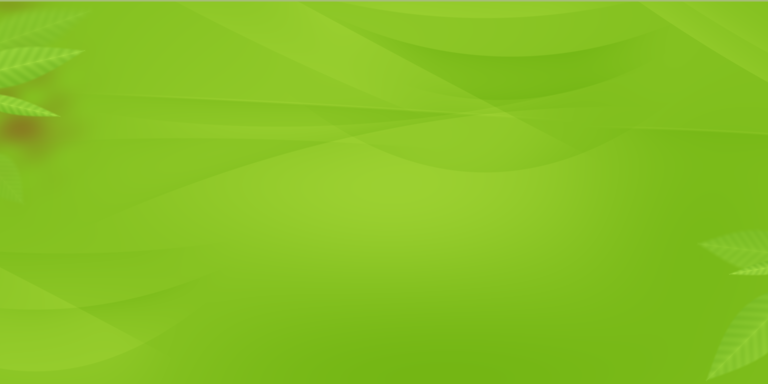
This background is drawn by a Shadertoy shader. Its source:

```glsl
const vec3 DEEP_GREEN = vec3(0.455, 0.715, 0.080);
const vec3 LIME = vec3(0.615, 0.820, 0.195);
const vec3 LEAF_DARK = vec3(0.40, 0.68, 0.10);
const vec3 LEAF_LIGHT = vec3(0.64, 0.86, 0.25);
const vec3 LEAF_PALE = vec3(0.51, 0.77, 0.20);
const vec3 OLIVE = vec3(0.51, 0.56, 0.11);
const vec3 STEM = vec3(0.55, 0.39, 0.14);
const vec3 RULE_GREY = vec3(0.65, 0.74, 0.47);
const float VEIN_COUNT = 11.0;
const float LINE_WIDTH = 0.003;

float pixel;

float glow(vec2 p, vec2 centre, vec2 radius) {
    vec2 q = (p - centre) / radius;
    return exp(-dot(q, q));
}

// Height above the parabola through a, b and c
float aboveArc(vec2 p, vec2 a, vec2 b, vec2 c) {
    float slope = (b.y - a.y) / (b.x - a.x);
    float bend = ((c.y - b.y) / (c.x - b.x) - slope) / (c.x - a.x);
    return p.y - a.y - (p.x - a.x) * (slope + bend * (p.x - b.x));
}

float span(float x, float start, float end) {
    float feather = 0.35 * (end - start);
    return smoothstep(start, start + feather, x)
         * (1.0 - smoothstep(end - feather, end, x));
}

// Translucent sheet: crisp on the arc, fading to one side (sign of fade)
float sheet(vec2 p, vec2 a, vec2 b, vec2 c, float fade) {
    float d = aboveArc(p, a, b, c) * sign(fade);
    float body = smoothstep(-pixel, pixel, d) * exp(-max(d, 0.0) / abs(fade));
    return body * span(p.x, a.x, c.x);
}

float hairline(vec2 p, vec2 a, vec2 b, vec2 c) {
    float d = abs(aboveArc(p, a, b, c));
    return (1.0 - smoothstep(0.0, LINE_WIDTH + pixel, d)) * span(p.x, a.x, c.x);
}

float backdrop(vec2 p) {
    float v = 0.30;
    v += 0.62 * glow(p, vec2(1.02, 0.50), vec2(0.52, 0.23));
    v += 0.30 * glow(p, vec2(1.00, 0.92), vec2(0.75, 0.28));
    v += 0.32 * glow(p, vec2(0.10, 0.10), vec2(0.42, 0.22));
    v += 0.14 * glow(p, vec2(0.45, 0.62), vec2(0.35, 0.25));
    v -= 0.32 * glow(p, vec2(1.15, 0.02), vec2(0.65, 0.20));
    v -= 0.22 * glow(p, vec2(1.80, 0.40), vec2(0.25, 0.28));
    return v;
}

float ribbons(vec2 p) {
    float v = 0.0;
    // Crossing beams
    v += 0.30 * sheet(p, vec2(0.55, 1.12), vec2(1.16, 0.79), vec2(1.60, 0.56), -0.12);
    v += 0.18 * sheet(p, vec2(0.25, 1.11), vec2(0.75, 0.85), vec2(1.20, 0.66), 0.10);
    v += 0.32 * sheet(p, vec2(1.48, 1.13), vec2(1.84, 0.88), vec2(2.25, 0.66), 0.10);
    v += 0.15 * sheet(p, vec2(1.60, 1.12), vec2(1.90, 0.92), vec2(2.30, 0.72), 0.06);
    // Upper bowls
    v += 0.30 * sheet(p, vec2(0.72, 1.04), vec2(1.25, 0.953), vec2(1.74, 1.02), 0.12);
    v -= 0.42 * sheet(p, vec2(0.82, 0.98), vec2(1.30, 0.853), vec2(1.80, 0.96), -0.09);
    v -= 0.22 * sheet(p, vec2(1.02, 0.79), vec2(1.32, 0.740), vec2(1.75, 0.87), 0.05);
    v -= 0.26 * sheet(p, vec2(0.70, 0.80), vec2(1.30, 0.552), vec2(1.78, 0.76), 0.12);
    // Long swooshes across the middle
    v -= 0.28 * sheet(p, vec2(0.14, 0.37), vec2(0.78, 0.610), vec2(1.72, 0.72), 0.06);
    v -= 0.18 * sheet(p, vec2(0.10, 0.63), vec2(0.50, 0.640), vec2(1.15, 0.61), -0.06);
    v -= 0.28 * sheet(p, vec2(0.10, 0.76), vec2(0.78, 0.730), vec2(1.55, 0.68), -0.04);
    v += 0.20 * sheet(p, vec2(0.15, 0.725), vec2(1.00, 0.682), vec2(1.75, 0.84), -0.04);
    v += 0.22 * hairline(p, vec2(0.15, 0.76), vec2(0.78, 0.730), vec2(1.55, 0.68));
    v -= 0.20 * sheet(p, vec2(1.50, 0.67), vec2(1.80, 0.662), vec2(2.25, 0.63), -0.06);
    v += 0.20 * hairline(p, vec2(1.50, 0.67), vec2(1.80, 0.662), vec2(2.25, 0.63));
    // Lower left folds
    v += 0.25 * sheet(p, vec2(-0.25, 0.43), vec2(0.20, 0.20), vec2(0.48, 0.05), -0.12);
    v += 0.22 * sheet(p, vec2(-0.25, 0.14), vec2(0.18, 0.040), vec2(0.58, 0.25), 0.09);
    v -= 0.25 * sheet(p, vec2(-0.15, 0.22), vec2(0.25, 0.205), vec2(0.62, 0.32), -0.05);
    v -= 0.14 * sheet(p, vec2(-0.25, 0.37), vec2(0.20, 0.340), vec2(0.65, 0.38), -0.06);
    return v;
}

// Pointed leaf with a midrib and slanted veins
void leaf(inout vec3 col, vec2 p, vec2 base, vec2 tip, float width, float blur, float opacity) {
    vec2 axis = tip - base;
    float size = length(axis);
    vec2 dir = axis / size;
    vec2 q = p - base;
    float along = dot(q, dir) / size;
    float side = dot(q, vec2(-dir.y, dir.x));
    float t = clamp(along, 0.0, 1.0);
    float d = abs(side) - width * sin(3.14159 * pow(t, 0.8));
    d = max(d, (abs(along - 0.5) - 0.5) * size);
    float veins = 0.5 + 0.5 * sin(6.28318 * VEIN_COUNT * (along - 0.9 * abs(side) / size));
    float rib = exp(-abs(side) / 0.005);
    float light = 0.45 + 0.20 * veins + 0.35 * rib + 0.20 * side / width;
    vec3 tint = mix(LEAF_PALE, mix(LEAF_DARK, LEAF_LIGHT, light), opacity);
    col = mix(col, tint, opacity * (1.0 - smoothstep(-blur - pixel, blur + pixel, d)));
}

void mainImage(out vec4 fragColor, in vec2 fragCoord) {
    vec2 p = fragCoord / iResolution.y;
    pixel = 1.0 / iResolution.y;
    float right = iResolution.x / iResolution.y;
    vec3 col = mix(DEEP_GREEN, LIME, clamp(backdrop(p) + ribbons(p), 0.0, 1.0));

    // Blurred undergrowth
    float mottle = 0.5 + 0.25 * (sin(42.0 * p.x + 27.0 * p.y) + sin(61.0 * p.y - 33.0 * p.x));
    col = mix(col, OLIVE, 0.80 * mottle * glow(p, vec2(0.04, 0.72), vec2(0.13, 0.15)));
    col = mix(col, STEM, 0.55 * glow(p, vec2(0.06, 0.66), vec2(0.09, 0.045)));
    col = mix(col, OLIVE, 0.60 * glow(p, vec2(0.02, 0.99), vec2(0.08, 0.025)));

    // Left leaves
    leaf(col, p, vec2(-0.08, 0.86), vec2(0.23, 0.97), 0.055, 0.015, 0.60);
    leaf(col, p, vec2(-0.12, 0.79), vec2(0.22, 0.868), 0.048, 0.002, 0.95);
    leaf(col, p, vec2(-0.08, 0.75), vec2(0.156, 0.697), 0.022, 0.001, 1.00);
    leaf(col, p, vec2(-0.05, 0.60), vec2(0.06, 0.47), 0.050, 0.006, 0.40);
    // Right leaves
    leaf(col, p, vec2(right + 0.10, 0.33), vec2(right - 0.18, 0.365), 0.055, 0.005, 0.65);
    leaf(col, p, vec2(right + 0.10, 0.32), vec2(right - 0.10, 0.286), 0.018, 0.001, 1.00);
    leaf(col, p, vec2(right + 0.08, 0.25), vec2(right - 0.16, 0.01), 0.065, 0.002, 0.80);

    // Thin rule along the top
    col = mix(col, RULE_GREY, smoothstep(0.994, 0.998, p.y));
    fragColor = vec4(col, 1.0);
}
```
